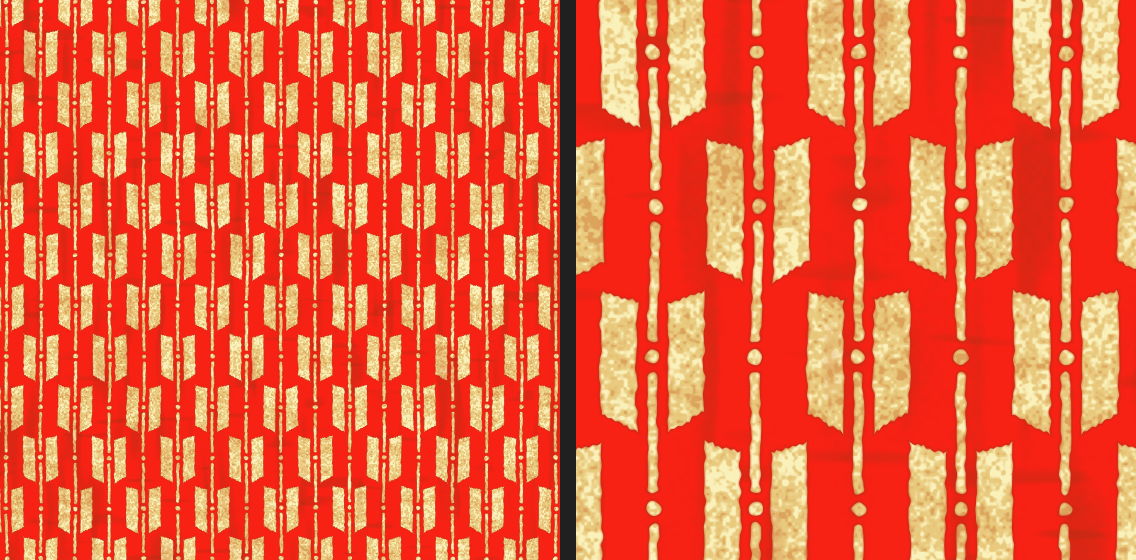
Left: the whole. Right: its middle third, enlarged.
Give the GLSL for this pattern, as a WebGL 2 fragment shader.

```glsl
#version 300 es
precision highp float;

uniform vec2 u_resolution;
out vec4 fragColor;

// Layout, in canvas units
const vec2 PITCH = vec2(0.0613, 0.0904);    // stem spacing, dot spacing
const vec2 ORIGIN = vec2(0.0117, 0.5443);   // one stem and one dot on it
const float FEATHER_INNER = 0.0092;
const float FEATHER_OUTER = 0.0306;
const vec2 FEATHER_TOP = vec2(0.0335, 0.0395);      // inner, outer height
const vec2 FEATHER_BOTTOM = vec2(-0.0450, -0.0330); // inner, outer depth
const float TEETH = 230.0;
const float TOOTH_DEPTH = 0.0022;
const float STEM_HALF_WIDTH = 0.0028;
const float STEM_GAP = 0.0088;
const float DOT_RADIUS = 0.0043;
const float OUTLINE = 0.0022;

// Cloth and wear
const float EDGE_WOBBLE = 0.0020;
const float SWAY = 0.0030;
const vec2 WEAVE = vec2(70.0, 84.0);        // threads across and down

const vec3 RED = vec3(0.97, 0.13, 0.08);
const vec3 DARK_RED = vec3(0.80, 0.16, 0.08);
const vec3 RUST = vec3(0.82, 0.41, 0.23);
const vec3 DIM_GOLD = vec3(0.86, 0.64, 0.36);
const vec3 GOLD = vec3(0.91, 0.79, 0.49);
const vec3 PALE_GOLD = vec3(0.98, 0.94, 0.73);

float hash(vec2 p) {
    vec3 q = fract(p.xyx * 0.1031);
    q += dot(q, q.yzx + 33.33);
    return fract((q.x + q.y) * q.z);
}

float noise(vec2 p) {
    vec2 i = floor(p), f = fract(p);
    f = f * f * (3.0 - 2.0 * f);
    return mix(mix(hash(i), hash(i + vec2(1, 0)), f.x),
               mix(hash(i + vec2(0, 1)), hash(i + vec2(1, 1)), f.x), f.y);
}

vec2 noise2(vec2 p) {
    return vec2(noise(p), noise(p + 57.3)) - 0.5;
}

// Mirrored pair of slanted feathers with toothed ends
float featherPair(vec2 p) {
    float x = abs(p.x);
    float t = clamp((x - FEATHER_INNER) / (FEATHER_OUTER - FEATHER_INNER), 0.0, 1.0);
    float tooth = TOOTH_DEPTH * (abs(fract(x * TEETH) - 0.5) - 0.25);
    float top = mix(FEATHER_TOP.x, FEATHER_TOP.y, t) + tooth;
    float bottom = mix(FEATHER_BOTTOM.x, FEATHER_BOTTOM.y, t) - tooth;
    float side = max(FEATHER_INNER - x, x - FEATHER_OUTER);
    return max(side, max(p.y - top, bottom - p.y));
}

// Round-ended stem segments with a dot in each gap
float stemAndDot(vec2 p) {
    vec2 cell = (fract(p / PITCH + 0.5) - 0.5) * PITCH;
    float start = STEM_GAP + STEM_HALF_WIDTH;
    float stem = length(vec2(cell.x, max(start - abs(cell.y), 0.0))) - STEM_HALF_WIDTH;
    return min(stem, length(cell) - DOT_RADIUS);
}

float goldDistance(vec2 p) {
    float d = stemAndDot(p);
    float firstRow = floor(p.y / PITCH.y);
    for (int i = 0; i < 2; i++) {
        float row = firstRow + float(i);
        // Even rows sit on odd stems, odd rows on even stems
        float shift = mod(row + 1.0, 2.0);
        float x = (fract((p.x / PITCH.x - shift) * 0.5 + 0.5) - 0.5) * 2.0 * PITCH.x;
        d = min(d, featherPair(vec2(x, p.y - row * PITCH.y)));
    }
    return d;
}

void main() {
    vec2 uv = gl_FragCoord.xy / min(u_resolution.x, u_resolution.y);
    float pixel = 1.0 / min(u_resolution.x, u_resolution.y);

    // Uneven printing on crinkled cloth
    vec2 p = uv - ORIGIN + SWAY * noise2(uv * 9.0) + EDGE_WOBBLE * noise2(uv * 190.0);
    float d = goldDistance(p);

    // Threads, creases and grain
    vec2 bent = uv + 0.012 * noise2(uv * 11.0);
    float streak = noise(bent * vec2(WEAVE.x, 9.0));
    float crease = noise(bent * vec2(16.0, WEAVE.y) + 31.0);
    float grain = noise(uv * 330.0);
    float fineGrain = noise(uv * 510.0 + 19.0);
    float patches = noise(uv * 24.0 + 7.0);

    // Red ground
    float shade = 0.65 * smoothstep(0.60, 0.95, streak);
    shade += 0.60 * smoothstep(0.76, 0.96, crease);
    shade += 0.25 * (grain - 0.5) * smoothstep(0.3, 0.8, streak);
    vec3 ground = mix(RED, DARK_RED, clamp(shade, 0.0, 1.0));
    ground = mix(ground, DARK_RED, 0.75 * (1.0 - smoothstep(0.0, OUTLINE, d)));

    // Mottled gold, brightest on the raised threads
    float shine = 0.42 * grain + 0.34 * fineGrain + 0.28 * crease
                + 0.16 * patches - 0.14 * streak;
    vec3 foil = mix(DIM_GOLD, GOLD, smoothstep(0.25, 0.46, shine));
    foil = mix(foil, PALE_GOLD, smoothstep(0.50, 0.74, shine));
    foil = mix(foil, RUST, 0.35 * smoothstep(0.80, 0.95, streak) * fineGrain);
    foil = mix(foil, RUST, 0.60 * smoothstep(-0.0016, 0.0004, d));

    float coverage = 1.0 - smoothstep(-0.75 * pixel, 0.75 * pixel, d);
    fragColor = vec4(mix(ground, foil, coverage), 1.0);
}
```
